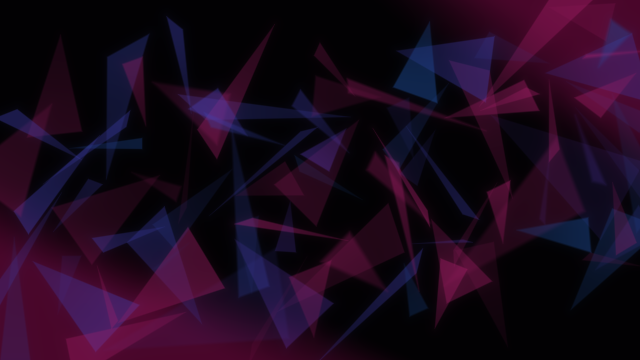
Reproduce this background procedurally as a WebGL 2 fragment shader.

```glsl
#version 300 es
precision highp float;
// Translucent pink and blue shards scattered over black with crimson corner glows.

uniform vec2 u_resolution;
out vec4 fragColor;

const int SHARD_COUNT = 88;
const float TAU = 6.28319;
const vec3 BLACK = vec3(0.006, 0.003, 0.010);
const vec3 CRIMSON = vec3(0.280, 0.022, 0.155);
const vec3 PINK = vec3(0.270, 0.050, 0.170);
const vec3 BLUE = vec3(0.100, 0.100, 0.280);
const vec3 TEAL = vec3(0.050, 0.130, 0.260);
const vec3 VIOLET = vec3(0.170, 0.110, 0.350);

vec4 hash4(float n) {
    return fract(sin(n * vec4(12.989, 78.233, 37.719, 93.989) + 1.7) * 4375.85);
}

vec2 gradientAt(vec2 cell) {
    float angle = TAU * hash4(dot(cell, vec2(1.37, 7.91))).x;
    return vec2(cos(angle), sin(angle));
}

float gradientNoise(vec2 p) {
    vec2 i = floor(p), f = p - i;
    vec2 u = f * f * f * (f * (f * 6.0 - 15.0) + 10.0);
    vec2 e = vec2(1.0, 0.0);
    float low = mix(dot(gradientAt(i), f), dot(gradientAt(i + e), f - e), u.x);
    float high = mix(dot(gradientAt(i + e.yx), f - e.yx),
                     dot(gradientAt(i + e.xx), f - e.xx), u.x);
    return mix(low, high, u.y);
}

float cross2(vec2 a, vec2 b) {
    return a.x * b.y - a.y * b.x;
}

float segmentDistance(vec2 p, vec2 a, vec2 b) {
    vec2 ab = b - a;
    return length(p - a - ab * clamp(dot(p - a, ab) / dot(ab, ab), 0.0, 1.0));
}

// Signed distance, negative inside; corners run counterclockwise.
float triangleDistance(vec2 p, vec2 a, vec2 b, vec2 c) {
    float d = min(segmentDistance(p, a, b),
                  min(segmentDistance(p, b, c), segmentDistance(p, c, a)));
    float inside = min(cross2(b - a, p - a),
                       min(cross2(c - b, p - b), cross2(a - c, p - c)));
    return inside > 0.0 ? -d : d;
}

// Crimson light fading in from the upper right and lower left corners.
vec3 cornerGlow(vec2 p, float aspect) {
    vec2 q = vec2(p.x - aspect, p.y - 1.0);
    float wobble = 0.05 * gradientNoise(vec2(p.x + p.y * 0.7, p.y * 3.0 + p.x) * 1.6);
    float upper = smoothstep(-0.49, -0.20, dot(q, vec2(0.63, 0.777)) + wobble);
    float lower = smoothstep(0.48, 0.25, dot(p, vec2(0.41, 0.91)) + wobble);
    return BLACK + CRIMSON * max(upper, lower);
}

vec3 shardTint(float pick, float shift) {
    vec3 cool = mix(BLUE, TEAL, smoothstep(0.5, 1.0, shift));
    cool = mix(cool, VIOLET, smoothstep(0.25, 0.0, shift));
    return pick < 0.43 ? PINK : cool;
}

// Local frame: the tip lies on +x, the slanted base on -x.
float shardCover(vec2 q, float size, float width, float skew, float soft) {
    vec2 tip = vec2(0.6 * size, 0.0);
    vec2 left = vec2(-0.4 * size, 0.5 * width);
    vec2 right = vec2((-0.4 + skew) * size, -0.5 * width);
    float d = triangleDistance(q, tip, left, right);
    float fill = smoothstep(soft, -soft, d);
    float halo = 0.16 * exp(-max(d, 0.0) * 75.0) * (1.0 - fill);
    float fade = mix(1.0, 0.65, smoothstep(-0.4, 0.6, q.x / size));
    return (fill + halo) * fade;
}

vec3 addShard(vec3 base, vec2 p, float aspect, float index) {
    vec4 shape = hash4(index + 3.0);
    vec4 look = hash4(index + 211.0);

    // Even scatter, drawn toward the rising diagonal.
    vec2 place = fract(vec2(0.755, 0.57) * index + 0.13 * shape.xy);
    place.y = mix(place.y, place.x, 0.24);
    vec2 q = p - place * vec2(aspect, 1.0);

    float order = index / float(SHARD_COUNT);
    float size = mix(0.50, 0.13, sqrt(order)) * mix(0.75, 1.3, shape.z);
    if (length(q) > size + 0.1) return base;

    float angle = TAU * shape.w;
    vec2 axis = vec2(cos(angle), sin(angle));
    q = vec2(dot(q, axis), cross2(axis, q));

    float width = size * mix(0.04, 0.68, pow(look.x, 1.3));
    float soft = 0.9 / u_resolution.y + 0.006 * pow(look.y, 4.0);
    float cover = shardCover(q, size, width, 0.4 * (shape.x - 0.5), soft);
    float strength = cover * mix(0.2, 1.15, look.z);
    return base * (1.0 - 0.4 * strength) + shardTint(look.w, shape.y) * strength;
}

void main() {
    vec2 p = gl_FragCoord.xy / u_resolution.y;
    float aspect = u_resolution.x / u_resolution.y;
    vec3 color = cornerGlow(p, aspect);
    for (int i = 0; i < SHARD_COUNT; i++) {
        color = addShard(color, p, aspect, float(i));
    }
    fragColor = vec4(color, 1.0);
}
```
